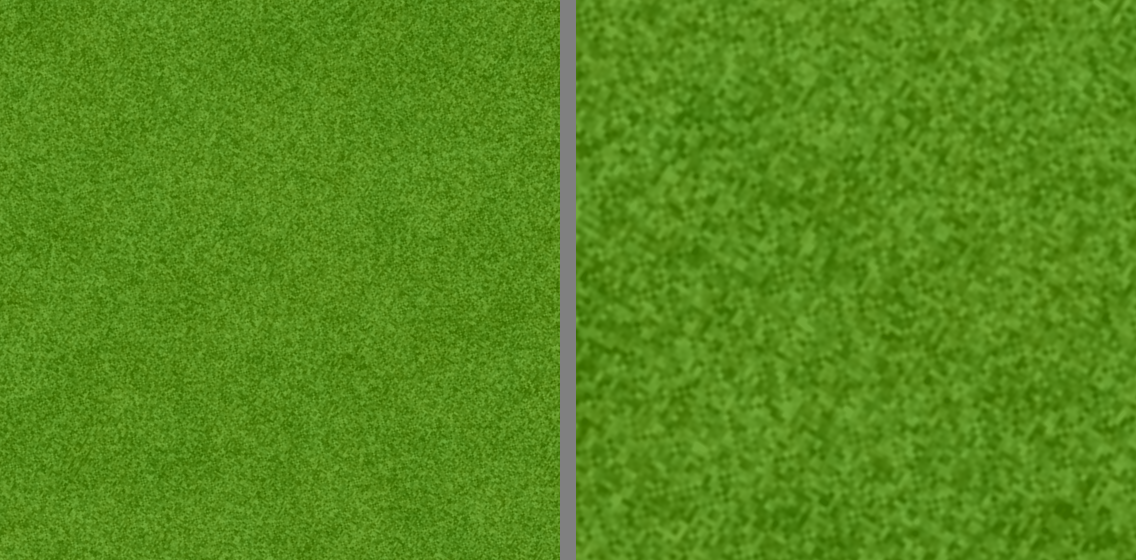
Left: the whole. Right: its middle third, enlarged.
Reproduce this texture procedurally as a WebGL 1 fragment shader.

```glsl
precision highp float;

uniform vec2 u_resolution;

const vec3 GRASS_MID = vec3(0.336, 0.541, 0.103);
const vec3 TONE_STEP = vec3(0.042, 0.044, 0.043);
const vec3 HUE_SHIFT = vec3(-0.020, 0.004, 0.016);

float hash(vec2 cell, float seed) {
  vec3 p = fract(vec3(cell.xyx) * 0.1031 + seed * 0.137);
  p += dot(p, p.yzx + 33.33);
  return fract((p.x + p.y) * p.z);
}

vec2 rotate(vec2 p, float angle) {
  float c = cos(angle);
  float s = sin(angle);
  return vec2(c * p.x - s * p.y, s * p.x + c * p.y);
}

// Smooth value noise centred on zero
float valueNoise(vec2 p, float seed) {
  vec2 cell = floor(p);
  vec2 f = fract(p);
  f = f * f * (3.0 - 2.0 * f);
  float bottom = mix(hash(cell, seed), hash(cell + vec2(1.0, 0.0), seed), f.x);
  float top = mix(hash(cell + vec2(0.0, 1.0), seed), hash(cell + 1.0, seed), f.x);
  return mix(bottom, top, f.y) - 0.5;
}

// Noise turned off the pixel axes so that its lattice stays hidden
float grain(vec2 uv, float cells, float angle, float seed) {
  return valueNoise(rotate(uv, angle) * cells + 64.0, seed);
}

// Broad, faint patches in several sizes
float mottle(vec2 uv, float cells, float seed) {
  float sum = 0.0;
  float weight = 0.5;
  for (int i = 0; i < 4; i++) {
    float octave = float(i);
    sum += weight * grain(uv, cells, 0.4 + octave * 0.7, seed + octave);
    cells *= 2.1;
    weight *= 0.8;
  }
  return sum;
}

void main() {
  vec2 uv = gl_FragCoord.xy / min(u_resolution.x, u_resolution.y);

  // Fine blades, small tufts and patches, measured in tone steps
  float tone = 4.5 * grain(uv, 310.0, 0.55, 1.0)
             + 2.4 * grain(uv, 190.0, 1.05, 2.0)
             + 1.3 * mottle(uv, 9.0, 3.0);
  tone = clamp(tone, -2.7, 2.7);

  // Slight drift between yellow green and cool green
  float hue = mottle(uv, 14.0, 11.0) + 0.5 * grain(uv, 120.0, 0.8, 17.0);

  vec3 color = GRASS_MID + TONE_STEP * tone + HUE_SHIFT * hue;
  gl_FragColor = vec4(clamp(color, 0.0, 1.0), 1.0);
}
```
